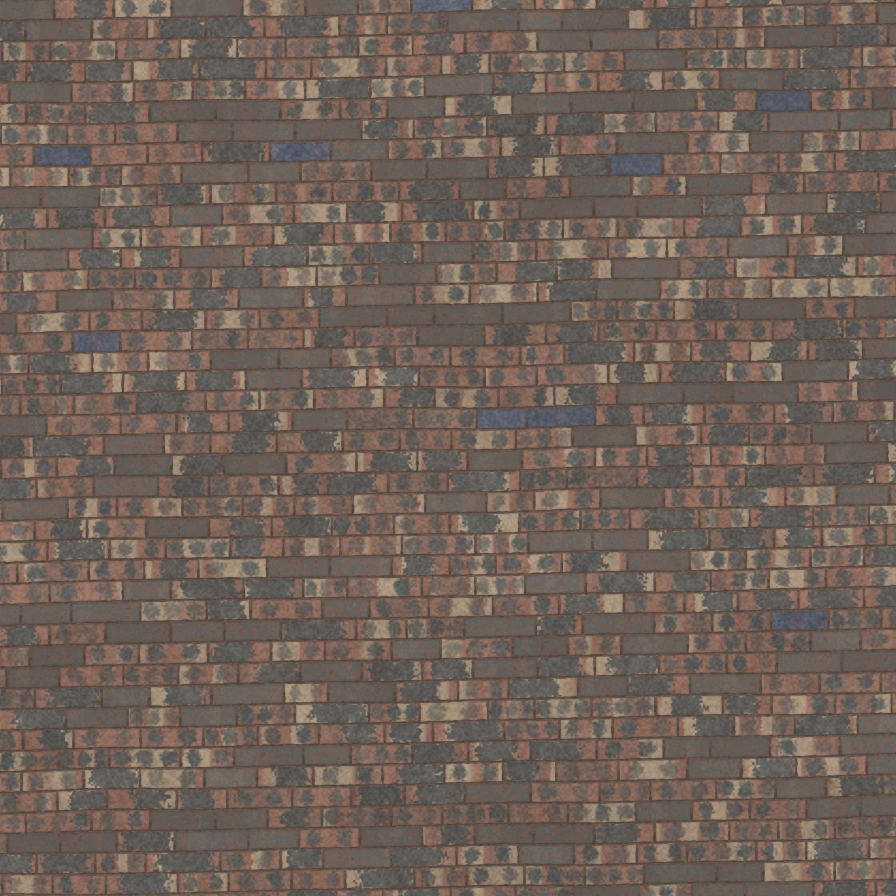
Reproduce this texture procedurally as a Shadertoy shader.

```glsl
// Weathered brick wall: 43 slightly rising courses of about 15 mottled, multi-coloured bricks.

float hash(vec2 p) {
    vec3 q = fract(vec3(p.xyx) * 0.1031);
    q += dot(q, q.yzx + 33.33);
    return fract((q.x + q.y) * q.z);
}

float noise(vec2 p) {
    vec2 i = floor(p), f = fract(p);
    f = f * f * (3.0 - 2.0 * f);
    return mix(mix(hash(i), hash(i + vec2(1, 0)), f.x),
               mix(hash(i + vec2(0, 1)), hash(i + vec2(1, 1)), f.x), f.y);
}

// Position of the joint to the left of a brick, unevenly spaced
float joint(vec2 id) {
    return id.x + 0.3 * hash(id + 71.0);
}

// Face of one brick; f runs from 0 to 1 over the face
vec3 brickColor(vec2 f, vec2 id, vec2 uv) {
    vec3 terracotta = vec3(0.55, 0.415, 0.36);
    vec3 cream = vec3(0.63, 0.55, 0.465);
    vec3 slate = vec3(0.335, 0.34, 0.335);
    vec3 brown = vec3(0.425, 0.375, 0.345);

    float kind = hash(id + 13.0);
    float courseTone = hash(vec2(id.y, 5.0)) - 0.5;
    float cloud = noise(uv * 190.0);
    float speck = noise(uv * 420.0 + 37.0);
    float ragged = 0.12 * (cloud - 0.5) + 0.12 * (speck - 0.5);

    // Blocks of pale and red clay along the brick
    float band = noise(vec2(f.x * 3.6 + ragged + hash(id) * 90.0, id.y * 3.0));
    vec3 col = mix(terracotta, cream, smoothstep(0.6, 0.74, band + 0.2 * courseTone));
    col = mix(col, brown, 0.45 * smoothstep(0.35, 0.15, band));

    if (kind < 0.5) {
        // Two or three round scorch marks
        float count = kind < 0.34 ? 2.0 : 3.0;
        float spot = floor(f.x * count);
        vec2 q = vec2((fract(f.x * count) - 0.5) * 2.8 / count, f.y - 0.5);
        float mark = smoothstep(0.46, 0.22, length(q * vec2(0.95, 0.85)) + ragged);
        col = mix(col, slate, mark * (0.45 + 0.5 * hash(id + spot * 17.0)));
    } else if (kind < 0.77) {
        // One long dark field with bare ends
        float centre = 0.35 + 0.3 * hash(id + 29.0);
        float halfLength = 0.23 + 0.2 * hash(id + 41.0);
        float field = smoothstep(0.05, -0.05, abs(f.x - centre) - halfLength + ragged);
        field *= smoothstep(0.53, 0.38, abs(f.y - 0.5) + ragged);
        col = mix(col, slate, 0.88 * field);
    } else {
        // Dull brown face with dark pitting
        col = mix(col, brown, 0.8);
        col = mix(col, slate, 0.75 * smoothstep(0.45, 0.75, 0.5 * (cloud + speck) + 0.08));
    }

    // Rare blue glaze, then tone per brick and fine grain
    col = mix(col, vec3(0.33, 0.36, 0.43), 0.8 * step(0.994, hash(id + 53.0)));
    col *= 0.96 + 0.09 * hash(id + 61.0) + 0.05 * courseTone;
    return col + 0.07 * (speck - 0.5) + 0.05 * (cloud - 0.5);
}

void mainImage(out vec4 fragColor, in vec2 fragCoord) {
    vec2 uv = fragCoord / iResolution.xy;
    float px = 1.0 / iResolution.y;

    // Courses climb gently to the right, with a slight waviness
    vec2 grid = vec2(15.0, 43.0);
    vec2 p = uv * grid;
    p.y += 0.14 * (noise(uv * 9.0) - 0.5) - 0.8 * uv.x;
    float course = floor(p.y);
    p.x += 0.5 * mod(course, 2.0) + 0.35 * hash(vec2(course, 3.0));

    // Find the brick between its two uneven joints
    vec2 id = vec2(floor(p.x), course);
    if (p.x < joint(id)) id.x -= 1.0;
    float left = joint(id);
    float right = joint(id + vec2(1, 0));
    vec2 f = vec2((p.x - left) / (right - left), fract(p.y));

    // Distance to the nearest joint in canvas units, with chipped edges
    float sideGap = min(p.x - left, right - p.x) / grid.x;
    float bedGap = min(f.y, 1.0 - f.y) / grid.y;
    float gap = min(sideGap, bedGap) + 0.0011 * (noise(uv * 230.0 + 9.0) - 0.5);
    float face = smoothstep(-0.7 * px, 0.7 * px, gap - 0.0014);

    // Mortar, darker under the brick above
    vec3 mortar = vec3(0.385, 0.325, 0.29) + 0.07 * (noise(uv * 350.0) - 0.5);
    mortar *= 1.0 - 0.12 * step(f.y, 0.5);

    vec3 col = brickColor(f, id, uv);
    col *= 0.93 + 0.07 * smoothstep(0.001, 0.004, gap);
    col = mix(mortar, col, face);

    // Broad weathering across the wall
    col *= 0.97 + 0.06 * noise(uv * 5.0 + 20.0);
    fragColor = vec4(col, 1.0);
}
```
